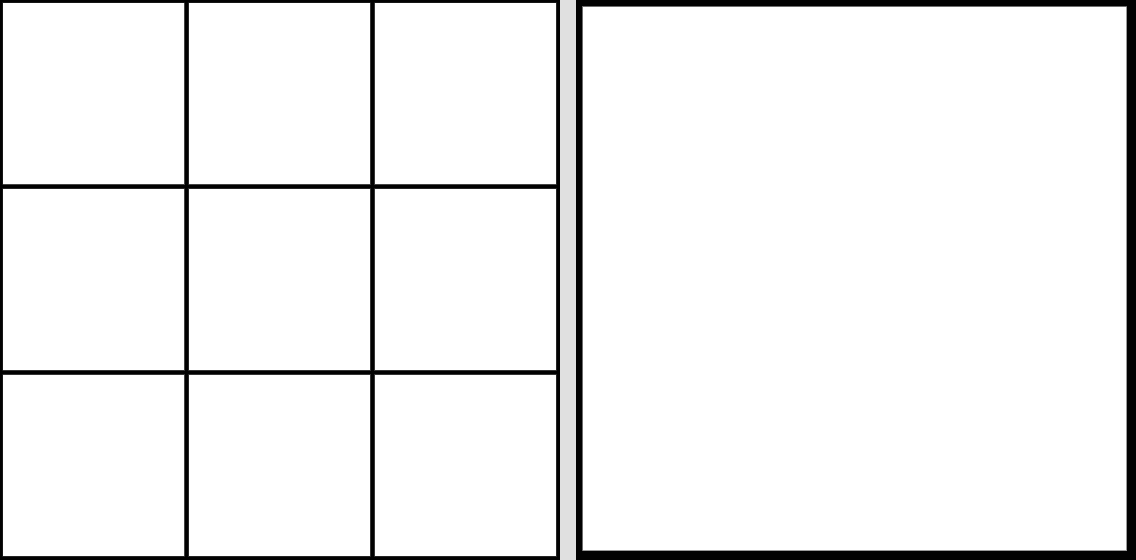
Left: the whole. Right: its middle third, enlarged.
Give the GLSL for this pattern, as a WebGL 1 fragment shader.

```glsl
precision highp float;

uniform vec2 u_resolution;

// Lengths are fractions of the canvas
#define PERIOD (170.0 / 512.0)
#define LINE_WIDTH (4.2 / 512.0)
#define FIRST_LINE (vec2(0.57, 1.43) / 512.0)
#define INK vec3(0.008)
#define PAPER vec3(1.0)

// Distance along each axis to the nearest grid line centre
vec2 gridDistance(vec2 p) {
    vec2 cell = fract((p - FIRST_LINE) / PERIOD + 0.5) - 0.5;
    return abs(cell) * PERIOD;
}

void main() {
    vec2 uv = gl_FragCoord.xy / u_resolution;
    vec2 pixel = 1.0 / u_resolution;

    // Box-filtered coverage of the vertical and horizontal lines
    vec2 edge = 0.5 * LINE_WIDTH - gridDistance(uv);
    vec2 coverage = clamp(edge / pixel + 0.5, 0.0, 1.0);
    float ink = max(coverage.x, coverage.y);

    gl_FragColor = vec4(mix(PAPER, INK, ink), 1.0);
}
```
